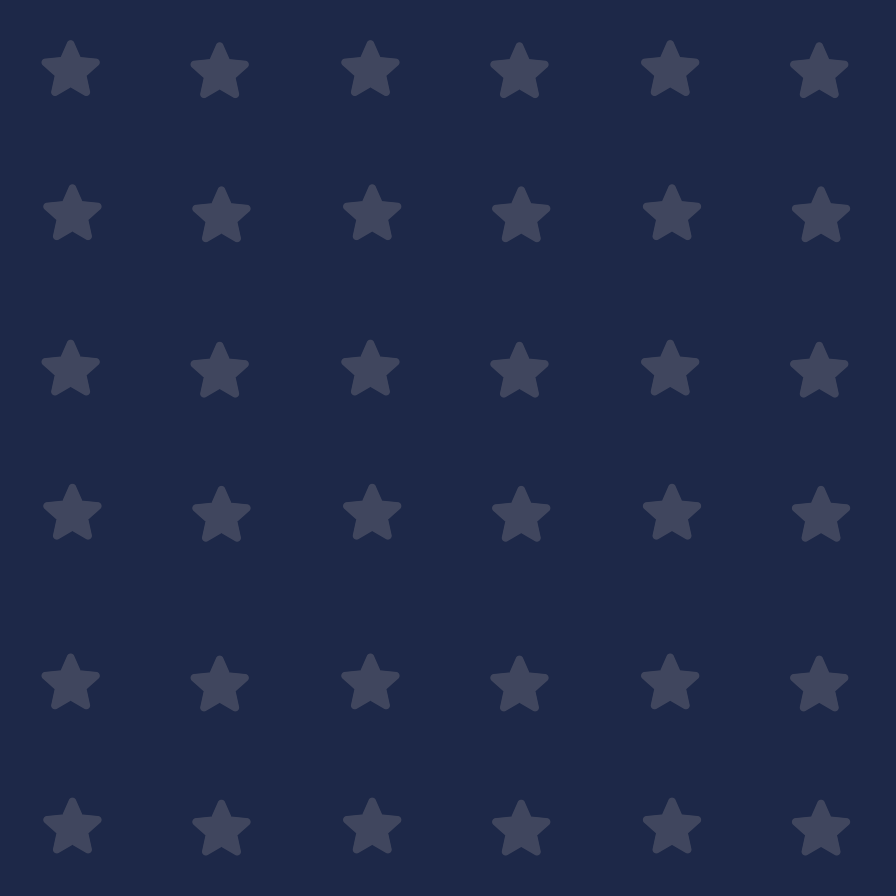
This pattern is drawn by a WebGL 1 fragment shader. Its source:

```glsl
precision highp float;
// Six by six muted, round-tipped stars on a flat navy ground.
// Each cell folds space into one star arm for a signed distance;
// small offsets per column and row keep the grid slightly uneven.

uniform vec2 u_resolution;

const float CELLS = 6.0;
const float PI = 3.14159265;
const vec3 NAVY = vec3(0.113, 0.155, 0.281);
const vec3 SLATE = vec3(0.250, 0.275, 0.367);

// Star centre within its cell, measured from the cell's top left
vec2 starCentre(vec2 cell) {
  vec2 odd = mod(cell, 2.0);
  vec2 pairIndex = floor(cell * 0.5);
  vec2 centre = vec2(0.473) + pairIndex * vec2(0.0075, 0.0055);
  centre += odd.x * vec2(-0.002, 0.014);
  centre += odd.y * vec2(0.012, -0.035);
  centre.y += 0.096 * step(3.5, cell.y); // wider gap above the last two rows
  return centre;
}

// Signed distance to an upright five-pointed star with rounded tips
float roundedStar(vec2 p, float tipRadius, float notchRadius, float rounding) {
  float halfArm = PI / 5.0;
  float angle = abs(mod(atan(p.x, p.y) + halfArm, 2.0 * halfArm) - halfArm);
  vec2 folded = length(p) * vec2(sin(angle), cos(angle));
  vec2 tip = vec2(0.0, tipRadius);
  vec2 edge = notchRadius * vec2(sin(halfArm), cos(halfArm)) - tip;
  vec2 fromTip = folded - tip;
  float along = clamp(dot(fromTip, edge) / dot(edge, edge), 0.0, 1.0);
  float side = sign(edge.x * fromTip.y - edge.y * fromTip.x);
  return length(fromTip - edge * along) * side - rounding;
}

// Antialiased coverage from a signed distance
float coverage(float dist, float pixel) {
  return 1.0 - smoothstep(-0.6 * pixel, 0.6 * pixel, dist);
}

void main() {
  vec2 uv = gl_FragCoord.xy / u_resolution;
  vec2 grid = vec2(uv.x, 1.0 - uv.y) * CELLS;
  float pixel = CELLS / min(u_resolution.x, u_resolution.y);

  vec2 cell = floor(grid);
  vec2 p = grid - cell - starCentre(cell);
  p.y = -p.y; // star tip points up

  float star = coverage(roundedStar(p, 0.178, 0.083, 0.0258), pixel);
  gl_FragColor = vec4(mix(NAVY, SLATE, star), 1.0);
}
```
